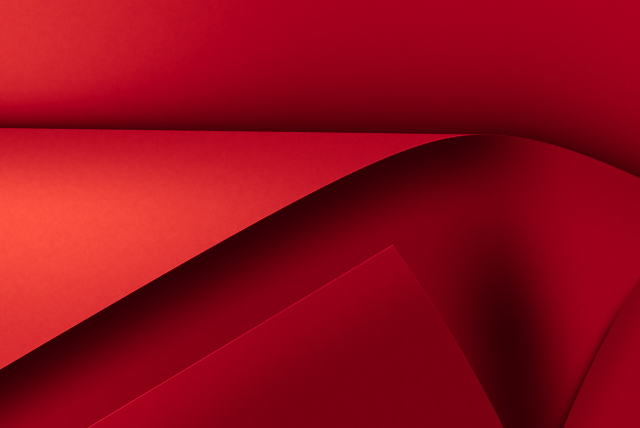
A Shadertoy shader for this background:

```glsl
// Curled and layered sheets of red paper under soft side light.
#define CREST vec2(1.133, 0.6855)   // top of the curled sheet
#define APEX vec2(0.92, 0.428)      // corner of the front sheet
#define CURL_SLOPE 0.6
#define DEEP_TONE 0.19
#define GRAIN_SCALE 190.0
#define GRAIN_AMOUNT 0.022
#define RIM_WIDTH 0.0018

float hash(vec2 p) {
    vec3 q = fract(vec3(p.xyx) * 0.1031);
    q += dot(q, q.yzx + 33.33);
    return fract((q.x + q.y) * q.z);
}

float noise(vec2 p) {
    vec2 i = floor(p), f = fract(p);
    f = f * f * (3.0 - 2.0 * f);
    return mix(mix(hash(i), hash(i + vec2(1, 0)), f.x),
               mix(hash(i + vec2(0, 1)), hash(i + vec2(1, 1)), f.x), f.y);
}

// Antialiased coverage, positive distance is inside
float cover(float d) {
    float px = 0.75 / iResolution.y;
    return smoothstep(-px, px, d);
}

float rim(float d) {
    return exp(-d * d / (RIM_WIDTH * RIM_WIDTH));
}

// Height of the curled edge: a hyperbola, rounder on its right side
float curlEdge(float x) {
    float d = x - CREST.x;
    float c = d < 0.0 ? 0.146 : 0.186;
    return CREST.y + c - length(vec2(CURL_SLOPE * d, c));
}

float wallTone(vec2 p, float h) {
    float lit = mix(0.87, 0.67, smoothstep(-0.1, 0.8, p.x));
    float reach = mix(0.04, 0.11, smoothstep(0.0, 1.0, p.x));
    return mix(0.27, lit, 1.0 - exp(-max(h, 0.0) / reach));
}

float brightTone(vec2 p, float h) {
    float glow = smoothstep(-0.04, 0.2, h) * exp(-p.x * p.x / 0.56);
    return 0.69 + 0.3 * glow - 0.14 * smoothstep(0.2, 0.55, h);
}

float innerTone(vec2 p, float h) {
    float lit = 0.52 + 0.1 * smoothstep(1.15, 1.4, p.x)
              + 0.08 * (1.0 - smoothstep(0.0, 0.6, p.x));
    float shade = mix(DEEP_TONE, 0.56, smoothstep(1.05, 1.35, p.x));
    float tone = mix(shade, lit, smoothstep(0.0, 0.2, h));
    // Broad shadow in the hollow of the bend
    float d = p.x - 1.22 + 0.12 * p.y;
    d /= d < 0.0 ? 0.13 : 0.13 - 0.1 * p.y;
    float strength = 1.0 - smoothstep(0.2, 0.62, p.y);
    return tone * (1.0 - 0.6 * strength * exp(-d * d));
}

// Tone to paper red: bright tones drift towards orange
vec3 paperRed(float t) {
    return vec3(t, 1.06 * max(t - 0.69, 0.0), 0.01 + 0.25 * t * t);
}

void mainImage(out vec4 fragColor, in vec2 fragCoord) {
    vec2 p = fragCoord / iResolution.xy * vec2(1.5, 1.0);

    // Wall and the two faces of the curled sheet
    float curl = curlEdge(p.x);
    float left = 1.0 - smoothstep(1.1, 1.14, p.x);
    float fold = p.x < CREST.x ? 0.701 - 0.0137 * p.x : curl;
    float curlDist = (p.y - curl) * mix(1.0, 0.86, left);
    float face = mix(innerTone(p, curl - p.y), brightTone(p, fold - p.y), cover(curlDist));
    face += 0.12 * rim(curlDist) * left * cover(curlDist);
    float tone = mix(wallTone(p, p.y - fold), face, cover(fold - p.y));

    // Sheet in the right corner with its contact shadow
    float drop = 0.352 - p.y;
    float side = (p.x - 1.5 + 0.511 * drop + 0.3 * drop * p.y) * 0.89;
    float low = smoothstep(-0.02, 0.15, drop);
    tone *= 1.0 - 0.6 * low * exp(min(side, 0.0) / 0.009);
    tone = mix(tone, mix(0.49, 0.59, smoothstep(0.0, 0.09, side)), cover(side));

    // Front sheet with a lit upper edge
    vec2 q = APEX - p;
    float upper = (q.y - 0.598 * q.x) * 0.858;
    float right = (q.x + 0.607 * q.y + 0.25 * q.y * p.y) * 0.855;
    float front = 0.6 + 0.06 * smoothstep(0.2, 0.7, q.x) - 0.12 * smoothstep(0.0, 0.2, upper);
    front += 0.24 * rim(upper) + 0.08 * rim(right);
    tone = mix(tone, front, cover(min(upper, right)));

    // Paper grain
    float grain = noise(p * GRAIN_SCALE) + 0.5 * noise(p * GRAIN_SCALE * 0.43) - 0.75;
    tone *= 1.0 + GRAIN_AMOUNT * grain;
    fragColor = vec4(clamp(paperRed(tone), 0.0, 1.0), 1.0);
}
```
